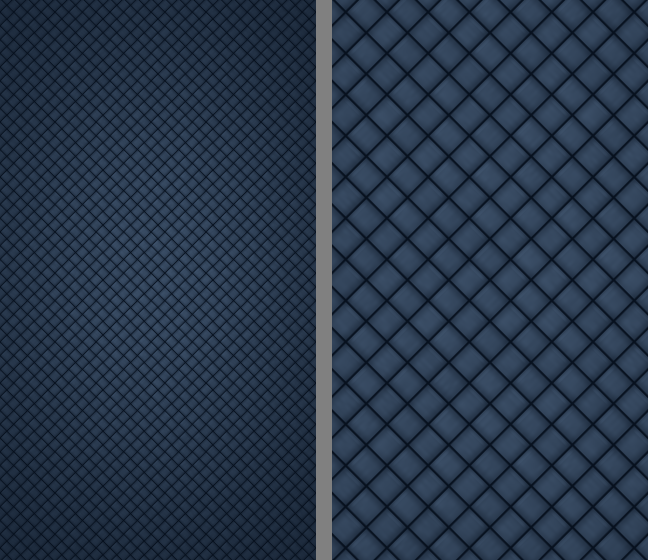
Left: the whole. Right: its middle third, enlarged.
A Shadertoy shader for this pattern:

```glsl
// Diagonal basket weave of dark blue leather strips under a soft vignette.

const float REPEATS_ACROSS = 23.0;
const vec3 SEAM_COLOR = vec3(0.015, 0.050, 0.100);
const vec3 LEATHER_COLOR = vec3(0.215, 0.288, 0.380);

float hash(vec2 p) {
    return fract(sin(dot(p, vec2(127.1, 311.7))) * 43758.5453);
}

float valueNoise(vec2 p) {
    vec2 cell = floor(p);
    vec2 f = fract(p);
    f = f * f * (3.0 - 2.0 * f);
    float low = mix(hash(cell), hash(cell + vec2(1.0, 0.0)), f.x);
    float high = mix(hash(cell + vec2(0.0, 1.0)), hash(cell + 1.0), f.x);
    return mix(low, high, f.y);
}

// Brightness of one visible strip segment; local.x runs along the strip.
float stripShade(vec2 local, float pixel) {
    vec2 a = abs(local);
    float bend = 1.0 - 0.30 * smoothstep(0.15, 0.50, a.x);
    float roundness = 1.0 - 0.16 * smoothstep(0.20, 0.50, a.y);
    float sideGap = smoothstep(0.030 - pixel, 0.045 + pixel, 0.5 - a.y);
    float endGap = smoothstep(0.015 - pixel, 0.055 + pixel, 0.5 - a.x);
    return bend * roundness * mix(0.12, 1.0, sideGap * endGap);
}

// Thin light line just inside the upper edge of a segment.
float edgeGlint(vec2 local, float pixel) {
    float line = 1.0 - smoothstep(0.02, 0.05 + pixel, abs(local.y - 0.36));
    return line * (1.0 - smoothstep(0.25, 0.45, abs(local.x)));
}

float vignette(vec2 uv) {
    vec2 d = (uv - vec2(0.5, 0.52)) * vec2(1.25, 1.6);
    return mix(1.0, 0.50, smoothstep(0.05, 1.05, length(d)));
}

void mainImage(out vec4 fragColor, in vec2 fragCoord) {
    vec2 uv = fragCoord / iResolution.xy;
    vec2 p = (fragCoord - 0.5 * iResolution.xy) / iResolution.x * REPEATS_ACROSS;
    float pixel = 0.7 * REPEATS_ACROSS / iResolution.x;

    // Unit cells along the two diagonals; the upper strip alternates.
    vec2 weave = vec2(p.x + p.y, p.y - p.x);
    vec2 cell = floor(weave);
    vec2 local = weave - cell - 0.5;
    bool rising = mod(cell.x + cell.y, 2.0) < 0.5;
    vec2 strip = rising ? local : local.yx;
    vec2 fiber = rising ? weave : weave.yx;

    // Segment relief, lit from the upper left.
    float light = stripShade(strip, pixel);
    light *= 1.0 + 0.14 * (local.y - 0.5 * local.x);
    light += 0.10 * edgeGlint(strip, pixel);

    // Slight tone differences and fine grain along each strip.
    light *= 0.97 + 0.06 * hash(cell);
    light *= 0.96 + 0.08 * valueNoise(fiber * vec2(3.0, 9.0));

    vec3 color = mix(SEAM_COLOR, LEATHER_COLOR, light * vignette(uv));
    fragColor = vec4(color, 1.0);
}
```
